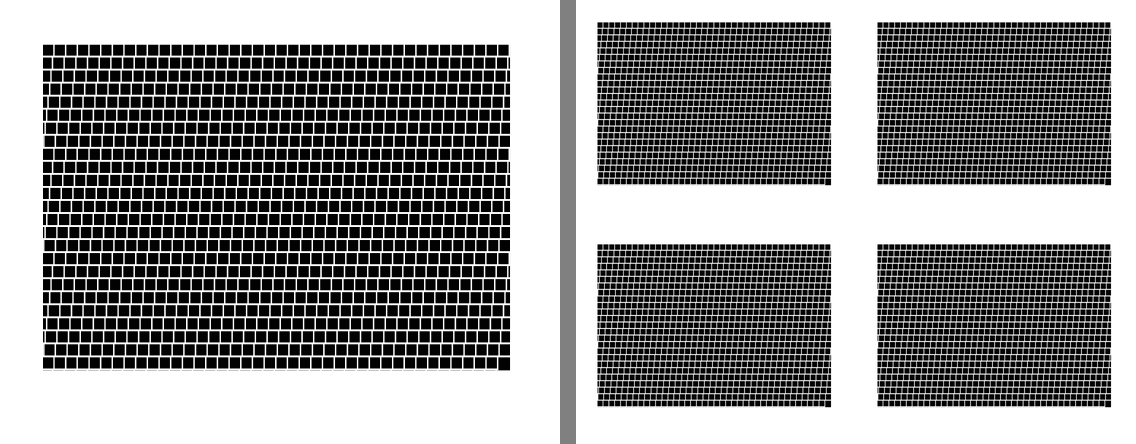
Left: one tile. Right: repeated 2 by 2.
Reproduce this pattern procedurally as a Shadertoy shader.

```glsl
// Block of black bricks, each row stepped sideways, on a white ground with wide margins.
#define GRID vec2(40.0, 25.0)          // bricks across, rows down
#define BLOCK_MIN vec2(0.0768, 0.1658) // lower left of the block, in canvas units
#define BLOCK_MAX vec2(0.9108, 0.8998) // upper right of the block
#define GAP vec2(0.125, 0.145)         // joint width, in cells
#define ROW_STEP 0.125                 // sideways step per row, in cells
#define GAP_VARIATION 0.2              // relative change of the upright joints
#define INK vec3(0.008)
#define PAPER vec3(1.0)

// Coverage of the box from lo to hi, softened over one pixel
float boxCoverage(vec2 p, vec2 lo, vec2 hi, vec2 pixel) {
    vec2 inside = min(p - lo, hi - p);
    vec2 edge = clamp(inside / pixel + 0.5, 0.0, 1.0);
    return edge.x * edge.y;
}

// Layered sines give each brick its own small width change, in -1..1
float brickVariation(vec2 id) {
    return 0.5 * (sin(2.4 * id.x + 1.7 * id.y) + sin(4.1 * id.x - 2.9 * id.y));
}

// Stepped rows of bricks; half a joint lies on each side of a cell
float brickCoverage(vec2 p, vec2 pixel) {
    vec2 q = p + 0.5 * GAP;
    float row = floor(q.y);
    q.x += row * ROW_STEP;
    vec2 id = vec2(floor(q.x), row);
    vec2 halfGap = 0.5 * GAP;
    halfGap.x *= 1.0 + GAP_VARIATION * brickVariation(id);
    return boxCoverage(q - id, halfGap, 1.0 - halfGap, pixel);
}

void mainImage(out vec4 fragColor, in vec2 fragCoord) {
    // Cell coordinates, counted from the upper left of the block
    vec2 uv = fragCoord / iResolution.xy;
    vec2 cellScale = GRID / (BLOCK_MAX - BLOCK_MIN);
    vec2 p = vec2(uv.x - BLOCK_MIN.x, BLOCK_MAX.y - uv.y) * cellScale;
    vec2 pixel = cellScale / iResolution.xy;

    // Bricks are cut off at the block's sides
    float ink = brickCoverage(p, pixel) * boxCoverage(p, vec2(0.0), GRID, pixel);

    // The last cell is filled without joints
    ink = max(ink, boxCoverage(p, GRID - 1.0, GRID, pixel));

    fragColor = vec4(mix(PAPER, INK, ink), 1.0);
}
```
